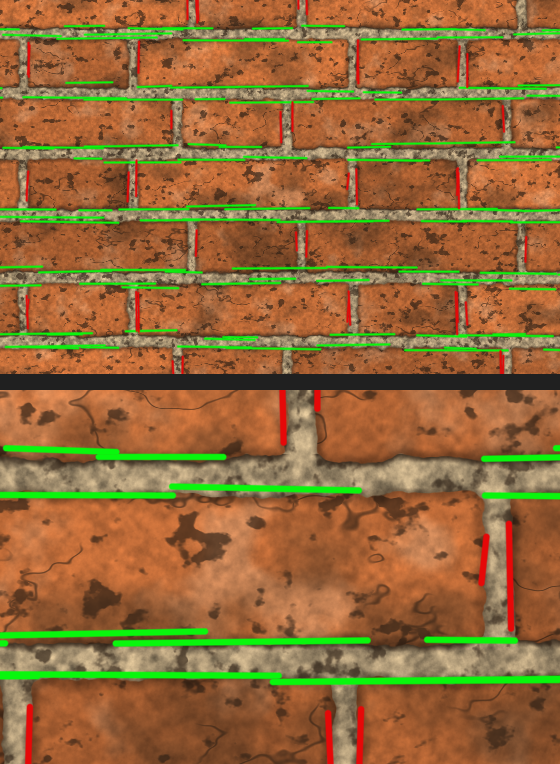
Top, the full canvas; bottom, a detail of the centre.
Reproduce this texture procedurally as a Shadertoy shader.

```glsl
// Weathered Flemish-bond brick wall with green and red strokes marking its joint edges.

// Layout, in canvas heights, measured down from the top
const float COURSE = 0.1648;          // course pitch
const float FIRST_JOINT = 0.090;      // centre of the first bed joint
const float SAG = 0.0098;             // slow drift of the bed joints
const float PERIOD = 0.881;           // header + stretcher
const float HEADER = 0.293;           // header with its joint
const vec2 HALF_GAP = vec2(0.0125, 0.0160);
const float CORNER = 0.008;
const float ROUGHNESS = 0.014;        // raggedness of brick edges
const float STROKE = 0.0028;          // half width of the marks
const int BED_MARKS = 9;              // green marks per joint edge
const int HEAD_MARKS = 3;             // red marks tried per upright joint
const float PI = 3.14159;

const vec3 BRICK = vec3(0.75, 0.42, 0.22);
const vec3 BRICK_PALE = vec3(0.79, 0.52, 0.34);
const vec3 BRICK_DARK = vec3(0.38, 0.24, 0.14);
const vec3 MORTAR = vec3(0.66, 0.58, 0.45);
const vec3 SHADOW = vec3(0.17, 0.12, 0.08);
const vec3 GREEN = vec3(0.03, 0.97, 0.05);
const vec3 RED = vec3(0.90, 0.03, 0.03);

float hash(vec2 p) {
    return fract(sin(dot(p, vec2(127.1, 311.7))) * 43758.5453);
}

float noise(vec2 p) {
    vec2 i = floor(p), f = fract(p);
    f = f * f * (3.0 - 2.0 * f);
    return mix(mix(hash(i), hash(i + vec2(1, 0)), f.x),
               mix(hash(i + vec2(0, 1)), hash(i + vec2(1, 1)), f.x), f.y);
}

float fbm(vec2 p) {
    float sum = 0.0, amp = 0.5;
    for (int i = 0; i < 4; i++) {
        sum += amp * noise(p);
        p = mat2(1.6, 1.2, -1.2, 1.6) * p + 7.3;
        amp *= 0.5;
    }
    return sum / 0.9375;
}

float roundBox(vec2 p, vec2 halfSize, float r) {
    vec2 q = abs(p) - halfSize + r;
    return length(max(q, 0.0)) + min(max(q.x, q.y), 0.0) - r;
}

float segment(vec2 p, vec2 a, vec2 b) {
    vec2 pa = p - a, ba = b - a;
    return length(pa - ba * clamp(dot(pa, ba) / dot(ba, ba), 0.0, 1.0));
}

// Distance to the near-level marks along both edges of a bed joint
float bedMarks(vec2 p, float joint) {
    float d = 1.0;
    for (int e = 0; e < 2; e++)
    for (int i = 0; i < BED_MARKS; i++) {
        vec2 seed = vec2(float(i) + 20.0 * float(e), joint + 3.0);
        float stray = 2.0 * hash(seed + 0.3) - 1.0;
        float x = (float(i) + hash(seed)) / float(BED_MARKS) * 1.65 - 0.15;
        float y = (float(e) * 2.0 - 1.0) * HALF_GAP.y + 0.003 * stray + 0.011 * stray * stray * stray;
        float len = mix(0.07, 0.28, hash(seed + 0.6));
        float tilt = 0.008 * (hash(seed + 0.8) - 0.5);
        d = min(d, segment(p, vec2(x, y), vec2(x + len, y + tilt)));
    }
    return d;
}

// Distance to the near-upright marks beside a head joint
float headMarks(vec2 p, vec2 id) {
    float d = 1.0;
    for (int i = 0; i < HEAD_MARKS; i++) {
        vec2 seed = id + vec2(17.0 * float(i), 5.0);
        if (hash(seed) < 0.5) continue;
        float x = (hash(seed + 0.2) < 0.5 ? -1.0 : 1.0) * HALF_GAP.x + 0.008 * (hash(seed + 0.4) - 0.5);
        float y = 0.04 * (hash(seed + 0.6) - 0.5);
        vec2 reach = vec2(0.005 * (hash(seed + 0.7) - 0.5), mix(0.02, 0.055, hash(seed + 0.9)));
        d = min(d, segment(p, vec2(x, y) - reach, vec2(x, y) + reach));
    }
    return d;
}

void mainImage(out vec4 fragColor, in vec2 fragCoord) {
    vec2 p = vec2(fragCoord.x, iResolution.y - fragCoord.y) / iResolution.y;
    float aa = 1.0 / iResolution.y;

    // Course and position along it
    float fromJoint = p.y - FIRST_JOINT;
    float u = (fromJoint + SAG * sin(PI * fromJoint / (5.0 * COURSE))) / COURSE;
    float row = floor(u) + 1.0;
    float shift = (mod(row, 2.0) > 0.5 ? 0.0625 : 0.494) + 0.0195 * cos(row * PI * 0.5);
    float repeat = floor((p.x - shift) / PERIOD);
    float t = p.x - shift - repeat * PERIOD;

    // Header or stretcher
    float stretcher = step(HEADER, t);
    float width = mix(HEADER, PERIOD - HEADER, stretcher);
    vec2 local = vec2(t - stretcher * HEADER - 0.5 * width, (fract(u) - 0.5) * COURSE);
    vec2 id = vec2(repeat * 2.0 + stretcher, row);
    vec2 halfSize = 0.5 * vec2(width, COURSE) - HALF_GAP;
    float edge = roundBox(local, halfSize, CORNER) + ROUGHNESS * (fbm(p * 42.0) - 0.5);

    // Brick face: tone, stains, grain, pits and hairline cracks
    float stain = fbm(p * vec2(9.0, 13.0) + 5.0 * id);
    float grain = fbm(p * 130.0);
    vec3 brick = mix(BRICK, BRICK_PALE, smoothstep(0.5, 0.8, fbm(p * 17.0 + 31.0)));
    brick = mix(brick, BRICK_DARK, 0.6 * smoothstep(0.48, 0.78, stain));
    brick *= mix(0.86, 1.08, hash(id + 0.5)) * mix(0.78, 1.22, grain);
    float pits = smoothstep(0.62, 0.74, fbm(p * vec2(48.0, 62.0) + 11.0));
    float crack = 1.0 - smoothstep(0.0, 0.02, abs(fbm(p * vec2(11.0, 19.0) + 3.0 * id) - 0.5));
    crack *= smoothstep(0.52, 0.68, noise(p * 14.0 + id));
    brick = mix(brick, SHADOW, max(0.65 * pits, 0.55 * crack));
    brick *= mix(0.68, 1.0, smoothstep(0.0, 0.012, -edge));

    // Gritty mortar, shaded where it meets the brick, most under its lower edge
    vec3 mortar = MORTAR * mix(0.5, 1.5, fbm(p * 110.0 + 50.0));
    mortar = mix(mortar, SHADOW, 0.65 * smoothstep(0.58, 0.75, fbm(p * 65.0 + 9.0)));
    float contact = 1.0 - smoothstep(0.0, 0.007, edge);
    mortar = mix(mortar, SHADOW, contact * (local.y > halfSize.y - 0.004 ? 0.8 : 0.4));
    vec3 color = mix(brick, mortar, smoothstep(-aa, aa, edge));

    // Marks over the joints
    float bed = floor(u + 0.5);
    float green = bedMarks(vec2(p.x, (u - bed) * COURSE), bed);
    float side = step(0.0, local.x);
    vec2 fromHead = vec2(local.x + (0.5 - side) * width, local.y);
    float red = headMarks(fromHead, vec2(id.x + side, row));
    color = mix(color, GREEN, 1.0 - smoothstep(-aa, aa, green - STROKE));
    color = mix(color, RED, 1.0 - smoothstep(-aa, aa, red - STROKE));
    fragColor = vec4(clamp(color, 0.0, 1.0), 1.0);
}
```
